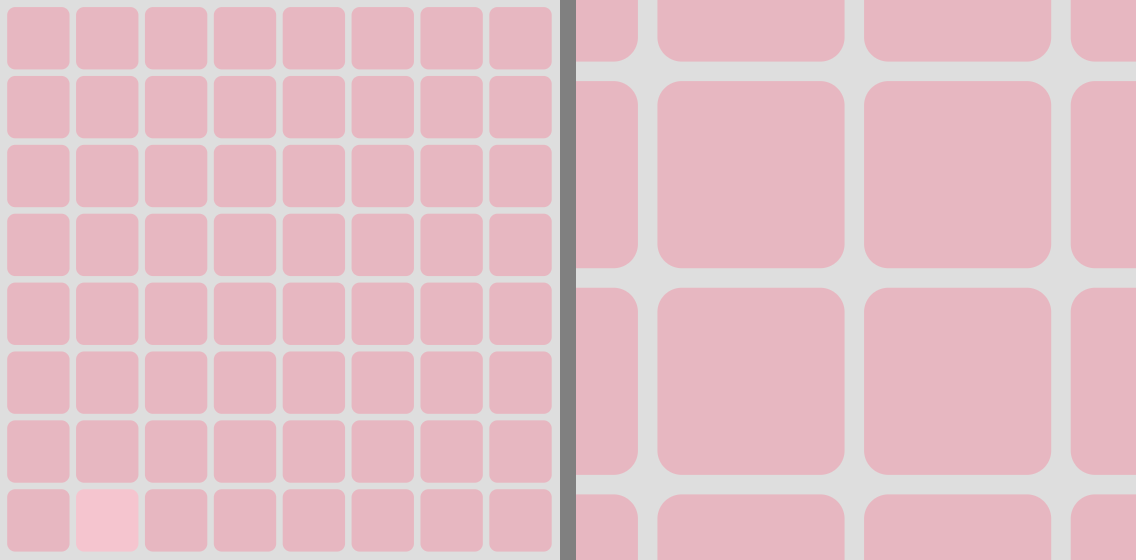
Left: the whole. Right: its middle third, enlarged.
Give the GLSL for this pattern, as a Shadertoy shader.

```glsl
// Eight by eight grid of rounded pink tiles on light grey, with one paler tile.
#define TILE_COUNT 8.0
#define PITCH 0.1230
#define TILE_SIZE 0.1114
#define CORNER_RADIUS 0.0145
#define GRID_CENTER vec2(0.4990, 0.5012)
#define PALE_CELL vec2(1.0, 0.0)
#define GROUT_COLOR vec3(0.871, 0.871, 0.869)
#define TILE_COLOR vec3(0.906, 0.719, 0.757)
#define PALE_COLOR vec3(0.961, 0.773, 0.812)

// Signed distance to a rounded square centred at the origin
float roundedSquare(vec2 p, float halfSize, float radius) {
    vec2 q = abs(p) - halfSize + radius;
    return length(max(q, 0.0)) + min(max(q.x, q.y), 0.0) - radius;
}

void mainImage(out vec4 fragColor, in vec2 fragCoord) {
    vec2 uv = fragCoord / iResolution.xy;
    float pixel = 1.0 / min(iResolution.x, iResolution.y);

    // Cell index, counted from the lower left, and position inside the cell
    vec2 grid = (uv - GRID_CENTER) / PITCH + 0.5 * TILE_COUNT;
    vec2 cell = clamp(floor(grid), 0.0, TILE_COUNT - 1.0);
    vec2 local = (grid - cell - 0.5) * PITCH;

    // Flat tile colour with a single paler cell
    float isPale = step(distance(cell, PALE_CELL), 0.5);
    vec3 tileColor = mix(TILE_COLOR, PALE_COLOR, isPale);

    // Antialiased tile over the grout
    float dist = roundedSquare(local, 0.5 * TILE_SIZE, CORNER_RADIUS);
    float coverage = clamp(0.5 - dist / pixel, 0.0, 1.0);
    fragColor = vec4(mix(GROUT_COLOR, tileColor, coverage), 1.0);
}
```
